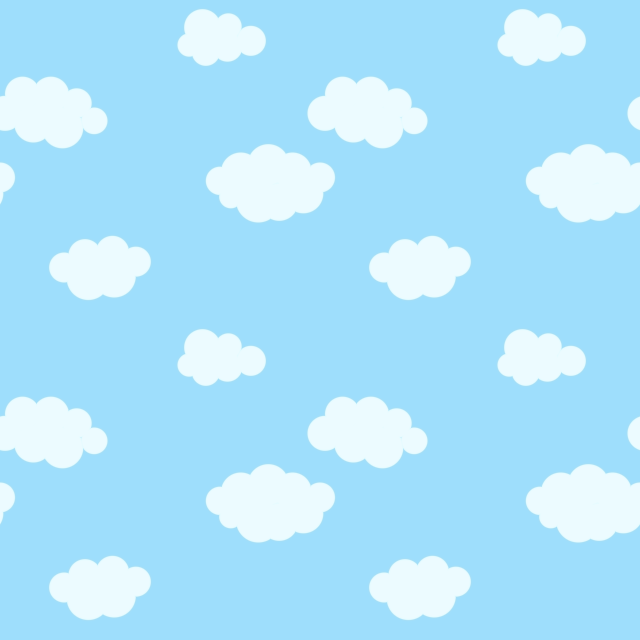
Give the GLSL for this pattern, as a Shadertoy shader.

```glsl
const float REPEATS = 2.0;        // tiles across and down
const float TILE = 384.0;         // grid steps along one tile side
const float EDGE_SOFTNESS = 0.8;  // in grid steps
const float RIM_WIDTH = 2.5;      // tinted band on each side of the outline

const vec3 SKY = vec3(0.62, 0.87, 0.99);
const vec3 HALO = vec3(0.65, 0.87, 0.96);
const vec3 RIM = vec3(0.89, 0.985, 1.0);
const vec3 CLOUD = vec3(0.925, 0.983, 1.0);

// Lobes: offset from the cloud centre and radius, in grid steps
const int LOBES = 9;
const vec3 CORE = vec3(0.0, 0.0, 20.0);

const vec3 SMALL[LOBES] = vec3[LOBES](
    vec3(-23, 12, 22), vec3(8, 13, 16), vec3(35, -4, 18),
    vec3(-39, -9, 14), vec3(-19, -17, 17), vec3(7, -11, 18),
    CORE, CORE, CORE);

const vec3 SLOPED[LOBES] = vec3[LOBES](
    vec3(-51, -1, 21), vec3(-30, 22, 21), vec3(4, 21, 22),
    vec3(35, 11, 18), vec3(56, -10, 16), vec3(-17, -13, 23),
    vec3(18, -18, 25), CORE, CORE);

const vec3 LARGE[LOBES] = vec3[LOBES](
    vec3(-60, 3, 17), vec3(-35, 13, 24), vec3(-2, 22, 25),
    vec3(27, 14, 23), vec3(60, 7, 18), vec3(-47, -16, 14),
    vec3(-14, -20, 27), vec3(11, -22, 23), vec3(40, -12, 24));

const vec3 COMPACT[LOBES] = vec3[LOBES](
    vec3(-43, 1, 18), vec3(-18, 15, 20), vec3(15, 19, 20),
    vec3(43, 8, 18), vec3(-14, -12, 26), vec3(17, -9, 26),
    CORE, CORE, CORE);

// Distance to a union of round lobes, wrapped around the tile
float cloudDistance(vec2 p, vec2 centre, vec3 lobes[LOBES]) {
    vec2 q = p - centre;
    q -= TILE * floor(q / TILE + 0.5);
    float d = TILE;
    for (int i = 0; i < LOBES; i++) {
        d = min(d, length(q - lobes[i].xy) - lobes[i].z);
    }
    return d;
}

void mainImage(out vec4 fragColor, in vec2 fragCoord) {
    vec2 p = TILE * fract(REPEATS * fragCoord / iResolution.xy);
    float pixel = TILE * REPEATS / min(iResolution.x, iResolution.y);

    // Four clouds per tile
    float d = cloudDistance(p, vec2(266, 339), SMALL);
    d = min(d, cloudDistance(p, vec2(57, 249), SLOPED));
    d = min(d, cloudDistance(p, vec2(324, 164), LARGE));
    d = min(d, cloudDistance(p, vec2(120, 62), COMPACT));

    // Faint tints hug the outline on both sides
    vec3 outside = mix(HALO, SKY, smoothstep(0.0, RIM_WIDTH, d));
    vec3 inside = mix(RIM, CLOUD, smoothstep(0.0, RIM_WIDTH, -d));

    float edge = max(EDGE_SOFTNESS, 0.75 * pixel);
    fragColor = vec4(mix(inside, outside, smoothstep(-edge, edge, d)), 1.0);
}
```
